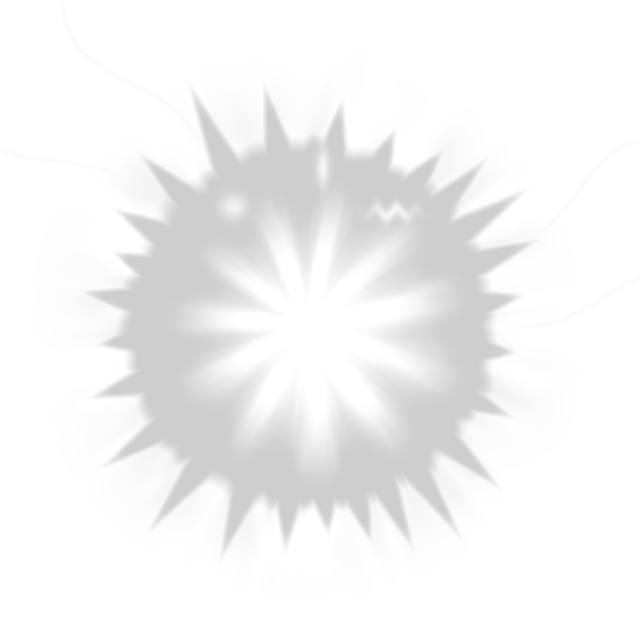
This background is drawn by a WebGL 1 fragment shader. Its source:

```glsl
precision highp float;
// A soft grey burst of pointed spikes around a white, petal-rayed core.

#define CENTER vec2(0.482, 0.492)
#define GREY vec3(0.812, 0.808, 0.808)
#define SPIKES 26
#define PETALS 11.0
#define BODY_RADIUS 0.285
#define SPIKE_LENGTH 0.387
#define SPIKE_VARIATION 0.045
#define SPIKE_WIDTH 0.030
#define HALO_STRENGTH 0.30
#define HAIR_STRENGTH 0.10

uniform vec2 u_resolution;

const float TAU = 6.283185;

float hash(vec2 p) {
  vec3 q = fract(vec3(p.xyx) * 0.1031);
  q += dot(q, q.yzx + 33.33);
  return fract((q.x + q.y) * q.z);
}

// Value noise on (turn, row); it repeats after one full turn.
float ringNoise(float turn, float cells, float row) {
  float x = fract(turn) * cells;
  vec2 cell = vec2(floor(x), floor(row));
  vec2 f = vec2(fract(x), fract(row));
  f = f * f * (3.0 - 2.0 * f);
  float next = mod(cell.x + 1.0, cells);
  float low = mix(hash(cell), hash(vec2(next, cell.y)), f.x);
  float high = mix(hash(cell + vec2(0.0, 1.0)), hash(vec2(next, cell.y + 1.0)), f.x);
  return mix(low, high, f.y);
}

float wrapAngle(float a) {
  return mod(a + 0.5 * TAU, TAU) - 0.5 * TAU;
}

// Tapering spikes, spaced by a slow wobble and lengthened in waves.
float spikes(float angle, float r) {
  float cover = 0.0;
  for (int i = 0; i < SPIKES; i++) {
    float n = float(i);
    float phase = TAU * n / float(SPIKES);
    float wobble = 4.4 * cos(phase - 0.785) + 4.5 * cos(3.0 * phase - 3.55);
    float heading = phase + radians(wobble - 174.3);
    float reach = SPIKE_LENGTH + SPIKE_VARIATION * cos((n - 9.0) * TAU / 6.0);
    reach += 0.03 * (hash(vec2(n, 7.0)) - 0.5);
    float t = clamp((r - 0.25) / (reach - 0.25), 0.0, 1.0);
    float halfWidth = SPIKE_WIDTH * pow(1.0 - t, 1.4);
    float bend = 0.05 * (hash(vec2(n, 3.0)) - 0.5) * t;
    float d = abs(wrapAngle(angle - heading - bend)) * r - halfWidth;
    float soft = mix(0.009, 0.004, t);
    float fade = 1.0 - smoothstep(0.55, 1.0, t);
    cover = max(cover, (1.0 - smoothstep(-soft, soft, d)) * fade);
  }
  return cover;
}

float glint(vec2 p, vec2 place, vec2 size) {
  vec2 q = (p - place) / size;
  return exp(-dot(q, q));
}

void main() {
  float unit = min(u_resolution.x, u_resolution.y);
  vec2 p = (gl_FragCoord.xy - 0.5 * u_resolution) / unit + 0.5;
  vec2 q = p - CENTER;
  float r = length(q);
  float angle = atan(q.y, q.x + 0.000001);
  float turn = angle / TAU + 0.5;

  float broad = ringNoise(turn, 36.0, r * 9.0);
  float fine = ringNoise(turn, 110.0, r * 14.0 + 20.0);

  // Solid ring and its spikes
  float edge = BODY_RADIUS + 0.030 * (broad - 0.5) + 0.016 * (fine - 0.5);
  float body = 1.0 - smoothstep(edge - 0.018, edge + 0.018, r);
  float cover = max(body, spikes(angle, r));

  // Pale streaks beyond the ring
  float streak = smoothstep(0.25, 0.9, 0.6 * broad + 0.4 * fine);
  float halo = HALO_STRENGTH * streak * (1.0 - smoothstep(0.27, 0.46, r));
  cover = max(cover, halo);

  // Four long hairs, mirrored about an upward axis
  float hairAngle = abs(wrapAngle(angle - radians(75.0) - 0.08 * sin(r * 14.0)));
  hairAngle = abs(abs(hairAngle - radians(60.3)) - radians(10.3));
  float hair = 1.0 - smoothstep(0.001, 0.006, hairAngle * r);
  cover = max(cover, HAIR_STRENGTH * hair * smoothstep(0.25, 0.36, r));

  // White core reaching outward along the petals
  float petal = 0.5 + 0.5 * cos(PETALS * (angle - radians(110.0)));
  petal = clamp(petal + 0.5 * (broad - 0.5) + 0.25 * (fine - 0.5), 0.0, 1.0);
  float lean = 0.022 * cos(angle + 0.65);
  float inner = mix(0.035, 0.120, petal) + lean;
  float outer = mix(0.205, 0.250, petal) + lean;
  cover *= smoothstep(inner, outer, r);

  // Bright gaps in the upper ring
  float ripple = 0.006 * sin(p.x * 190.0);
  float gaps = 0.75 * glint(p, vec2(0.365, 0.677), vec2(0.020, 0.018));
  gaps += 0.85 * glint(p, vec2(0.505, 0.738), vec2(0.009, 0.028));
  gaps += 0.85 * glint(p + vec2(0.0, ripple), vec2(0.613, 0.668), vec2(0.034, 0.011));
  cover *= 1.0 - min(gaps, 1.0);

  gl_FragColor = vec4(mix(vec3(1.0), GREY, cover), 1.0);
}
```
